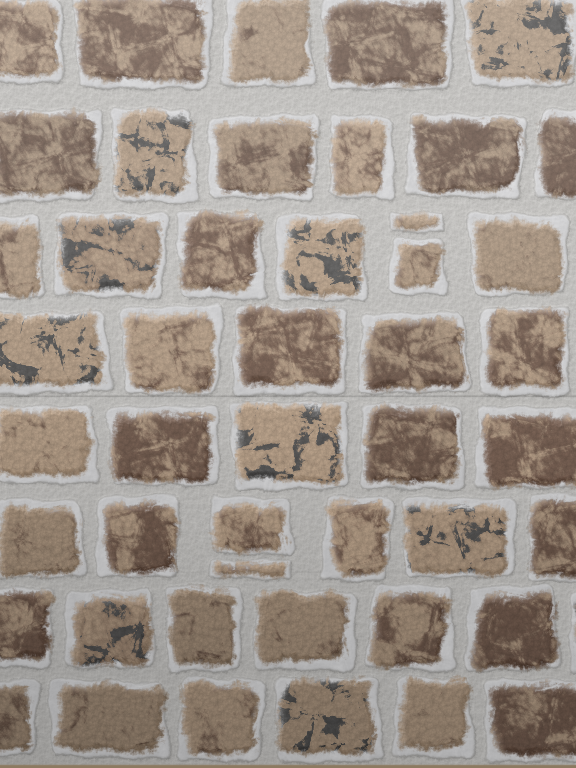
Give the GLSL for this texture, as a Shadertoy shader.

```glsl
// Rustic stone wall: eight courses of rough stones, each a worn coloured face
// on a pale torn pad set in grainy mortar. Courses have their own pitch, and
// hashed quads give the stones; cellular noise gives wear, grain and relief.

#define ROWS 8
#define JITTER 0.34        // variation of stone widths
#define TAPER 0.24         // slant of stone sides
#define GAP 0.009          // half the mortar joint
#define INSET 0.009        // pale rim around each face
#define PATCH_SCALE 30.0
#define GRAIN_SCALE 125.0
#define SAND vec3(0.66, 0.575, 0.49)
#define BROWN vec3(0.40, 0.315, 0.27)
#define SLATE vec3(0.29, 0.295, 0.30)
#define MORTAR vec3(0.755, 0.75, 0.74)
#define PAD vec3(0.815, 0.815, 0.82)

// Start and spacing of the stones in each course, from the top
const float START[ROWS] = float[](0.02, 0.046, -0.01, 0.047, 0.043, 0.052, 0.026, 0.008);
const float PITCH[ROWS] = float[](0.164, 0.141, 0.14, 0.158, 0.16, 0.139, 0.127, 0.138);

vec4 hash4(vec2 p) {
    vec4 v = fract(p.xyxy * vec4(0.1031, 0.1030, 0.0973, 0.1099));
    v += dot(v, v.wzxy + 33.33);
    return fract((v.xxyz + v.yzzw) * v.zywx);
}

// Cellular noise: distance to the nearest scattered point
float cells(vec2 p) {
    vec2 c = floor(p), f = p - c;
    float d = 2.0;
    for (int j = -1; j <= 1; j++)
        for (int i = -1; i <= 1; i++) {
            vec2 o = vec2(i, j);
            d = min(d, length(o + hash4(c + o).xy - f));
        }
    return d;
}

float layeredCells(vec2 p) {
    return 0.5 * cells(p) + 0.3 * cells(p * 2.1 + 7.0) + 0.2 * cells(p * 4.3 + 3.0);
}

// Rounded quad whose four sides slant at random
float quad(vec2 q, vec2 halfSize, vec4 slant, float corner) {
    slant = (slant - 0.5) * TAPER;
    vec2 d = vec2(max(q.x + slant.x * q.y, -q.x + slant.y * q.y),
                  max(q.y + slant.z * q.x * 0.4, -q.y + slant.w * q.x * 0.4)) - halfSize + corner;
    return min(max(d.x, d.y), 0.0) + length(max(d, 0.0)) - corner;
}

float courseY(float row) {
    return 0.945 - 0.126 * row - 0.027 * sin(3.1416 * pow(row / 7.0, 0.6));
}

float joint(int row, float k) {
    return START[row] + PITCH[row] * (k - 0.5 + JITTER * (hash4(vec2(k + 9.0, row * 7 + 3)).x - 0.5));
}

// Distances to the nearest pad and face, then its row and column
vec4 wall(vec2 p) {
    int row = 0;
    for (int i = 1; i < ROWS; i++)
        if (abs(p.y - courseY(float(i))) < abs(p.y - courseY(float(row)))) row = i;
    float r = float(row), middle = floor((p.x - START[row]) / PITCH[row] + 0.5);
    vec4 best = vec4(9.0);
    for (int i = -1; i <= 1; i++) {
        float k = middle + float(i), left = joint(row, k), right = joint(row, k + 1.0);
        vec4 h = hash4(vec2(k * 3.0 + 5.0, r * 11.0 + 2.0)), s = hash4(h.xy * 91.0);
        vec2 q = p - vec2(0.5 * (left + right), courseY(r) + (h.x - 0.5) * 0.006);
        vec2 size = vec2(0.5 * (right - left) - GAP, mix(0.058, 0.051, r / 7.0) + (h.y - 0.5) * 0.008);
        bool isSplit = row % 3 == 2 && abs(k - (16.0 - 2.0 * r) / 3.0) < 0.1;
        float side = row < 4 ? 1.0 : -1.0;
        vec2 strip = q - vec2(0.0, side * 0.042);
        if (isSplit) { size *= vec2(0.68, 0.68); q.y += side * 0.015; }
        float pad = quad(q, size, s, 0.009);
        float face = quad(q - (h.zw - 0.5) * 0.010, size - INSET, s.wxzy, 0.012);
        if (isSplit) {
            pad = min(pad, quad(strip, vec2(size.x, 0.012), h, 0.003));
            face = min(face, quad(strip, vec2(size.x - INSET, 0.006), h, 0.003));
        }
        if (pad < best.x) best = vec4(pad, face, r, k);
    }
    return best;
}

void mainImage(out vec4 fragColor, in vec2 fragCoord) {
    float px = 1.0 / iResolution.y;
    vec2 p = fragCoord * px, toLight = vec2(-0.0025, 0.0035);

    // Wear patches, fine relief and wavering outlines
    vec2 bend = 0.012 * sin(p.yx * 47.0 + 1.7 * sin(p * 83.0));
    float worn = layeredCells((p + bend) * PATCH_SCALE);
    float grain = layeredCells(p * GRAIN_SCALE);
    float relief = grain - layeredCells((p + toLight * 0.6) * GRAIN_SCALE);
    vec2 wobble = 0.0015 * sin(p.yx * 110.0 + 2.0 * sin(p * 61.0)) + 0.004 * (worn - 0.5);
    vec4 w = wall(p + wobble), lit = wall(p + wobble + toLight);
    float pad = w.x + (grain - 0.5) * 0.003;
    float face = w.y + (worn - 0.5) * 0.016 + (grain - 0.5) * 0.008;
    vec2 facing = clamp((lit.xy - w.xy) / 0.0043, -1.0, 1.0);

    // Mortar with a thin panel seam, then raised pads with lit rims
    vec3 color = MORTAR + 0.07 * relief + 0.06 * (grain - 0.5);
    color -= 0.10 * smoothstep(0.0008 + px, 0.0, abs(p.y - 0.484));
    color -= 0.03 * smoothstep(0.0008 + px, 0.0, abs(p.y - 0.255));
    vec3 padColor = PAD + 0.09 * (worn - 0.5) + 0.04 * relief;
    color = mix(color, padColor, smoothstep(px, -px - 0.002, pad));
    color += 0.06 * facing.x * smoothstep(0.005, 0.0, abs(pad));
    color -= 0.07 * smoothstep(0.001 + px, 0.0, abs(pad));

    // Stone faces: sand blotched with brown, some with slate
    vec4 h = hash4(w.zw * vec2(13.0, 5.0) + 4.0);
    bool hasSlate = mod(w.w - 2.0 * w.z - 4.0, 5.0) < 0.5 || h.w > 0.92;
    float blotch = worn + 0.10 * sin(p.x * 71.0 + h.z * 6.0 + 2.0 * sin(p.y * 59.0));
    float brown = smoothstep(0.28, 0.72, blotch + (h.x - 0.5) * 0.5 + (grain - 0.5) * 0.4);
    vec3 stone = mix(SAND, BROWN, hasSlate ? 0.35 * brown : 0.9 * brown);
    float slate = smoothstep(0.47, 0.57, blotch + (grain - 0.5) * 0.25);
    if (hasSlate) stone = mix(stone, SLATE, 0.9 * slate);
    stone *= 1.0 + 0.32 * relief + 0.25 * (0.5 - grain) + 0.12 * (h.y - 0.5);
    stone += 0.12 * facing.y * smoothstep(0.007, 0.0, abs(face + 0.003));
    stone *= mix(0.88, 1.0, smoothstep(0.0, 0.45, p.y));
    stone = mix(stone, vec3(0.74), 0.20 * smoothstep(0.25, 1.0, p.y));
    color = mix(color, stone, smoothstep(0.003 + px, -0.005, face));

    // Daylight fading toward the lower left, and the bottom trim
    float x = fragCoord.x / iResolution.x;
    color *= mix(0.87, 1.02, smoothstep(0.0, 0.8, p.y)) - 0.06 * (1.0 - x) * smoothstep(0.5, 0.0, p.y);
    color = mix(color, vec3(0.55, 0.48, 0.38), smoothstep(0.004 + px, 0.004 - px, p.y));
    fragColor = vec4(clamp(color, 0.0, 1.0), 1.0);
}
```
